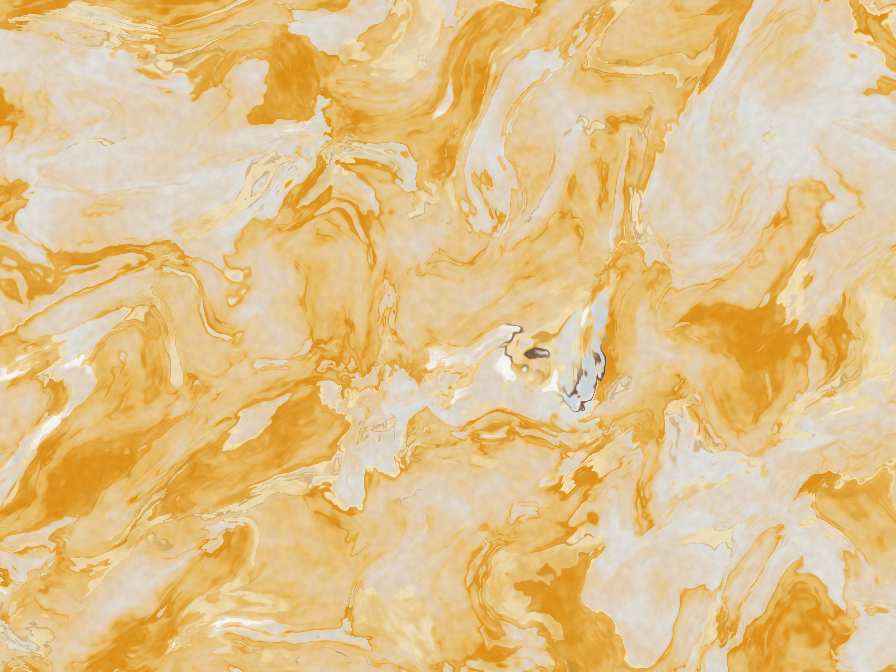
Write a Shadertoy shader that draws this texture.

```glsl
vec2 gradientAt(vec2 cell) {
    float angle = 6.2832 * fract(sin(dot(cell, vec2(127.1, 311.7))) * 43758.55);
    return vec2(cos(angle), sin(angle));
}

float gradientNoise(vec2 p) {
    vec2 cell = floor(p), f = fract(p);
    vec2 u = f * f * f * (f * (f * 6.0 - 15.0) + 10.0);
    vec2 e = vec2(0.0, 1.0);
    float low = mix(dot(gradientAt(cell), f),
                    dot(gradientAt(cell + e.yx), f - e.yx), u.x);
    float high = mix(dot(gradientAt(cell + e.xy), f - e.xy),
                     dot(gradientAt(cell + e.yy), f - e.yy), u.x);
    return mix(low, high, u.y);
}

float fbm(vec2 p, int octaves) {
    float sum = 0.0, gain = 1.0;
    for (int i = 0; i < octaves; i++) {
        sum += gain * gradientNoise(p);
        p = mat2(1.6, -1.2, 1.2, 1.6) * p + 7.3;
        gain *= 0.53;
    }
    return sum;
}

vec2 swirl(vec2 p, int octaves) {
    return vec2(fbm(p, octaves), fbm(p + vec2(19.4, 8.7), octaves));
}

// Pale grey through beige and gold to deep ochre
vec3 stoneRamp(float t) {
    t = clamp(t, 0.0, 1.0) * 4.0;
    vec3 color = mix(vec3(0.875, 0.865, 0.84), vec3(0.88, 0.81, 0.72), clamp(t, 0.0, 1.0));
    color = mix(color, vec3(0.90, 0.78, 0.57), clamp(t - 1.0, 0.0, 1.0));
    color = mix(color, vec3(0.90, 0.72, 0.37), clamp(t - 2.0, 0.0, 1.0));
    return mix(color, vec3(0.86, 0.57, 0.11), clamp(t - 3.0, 0.0, 1.0));
}

void mainImage(out vec4 fragColor, in vec2 fragCoord) {
    vec2 p = fragCoord / iResolution.y;

    // Diagonal flow, folded by broad and finer swirls, then roughened
    vec2 bent = p + 0.16 * swirl(p * 1.7 + 3.0, 1);
    vec2 q = mat2(0.81, -0.59, 0.59, 0.81) * bent * vec2(3.0, 4.3);
    vec2 w = q + 0.68 * swirl(q + 11.0, 2);
    vec2 ripple = swirl(w * 2.4 + 5.0, 4);
    w += 0.22 * ripple + 0.09 * swirl(p * 17.0, 3);

    // Streaked golden ground with mottling
    float streak = fbm(w * vec2(0.8, 1.9) + 23.0, 5);
    float cloud = fbm(p * 9.0 + ripple * 0.6, 5);
    float mottle = fbm(p * 30.0 + ripple * 1.5, 3);
    float tone = 0.55 + 0.62 * streak + 0.28 * cloud + 0.14 * mottle;

    // Large and small pale pools with ochre rims
    float pool = fbm(w * 0.8 + 41.0, 6) - 0.07;
    float fleck = fbm(w * 1.9 + 67.0, 5) - 0.30;
    float inside = max(smoothstep(0.0, 0.05, pool), smoothstep(0.0, 0.06, fleck));
    float paleTone = 0.16 + 0.40 * cloud + 0.28 * streak + 0.08 * mottle;
    tone = mix(tone, paleTone, inside);
    tone += 0.48 * exp(-abs(pool + 0.02) * 15.0) + 0.34 * exp(-abs(fleck) * 16.0);

    // Sparse ochre threads, and clouding where the ochre is deepest
    float thread = exp(-abs(fbm(w * 1.3 + 131.0, 5)) * 28.0);
    tone += 0.38 * thread * smoothstep(-0.1, 0.25, cloud + 0.4 * streak);
    tone = mix(tone, 0.86 + 0.40 * cloud + 0.15 * mottle, smoothstep(0.8, 1.15, tone));
    vec3 color = stoneRamp(tone);

    // Cool translucent stains within the pools
    float stain = smoothstep(0.1, 0.5, fbm(w * 0.9 + 83.0, 3));
    color = mix(color, vec3(0.84, 0.86, 0.85), 0.6 * stain * inside);

    // Broken cream hairlines and small crusted islands
    float broken = smoothstep(0.0, 0.2, fbm(p * 5.0 + 31.0, 3));
    float hairline = 1.0 - smoothstep(0.008, 0.035, abs(pool - 0.04));
    color = mix(color, vec3(0.95, 0.88, 0.70), 0.85 * hairline * broken);
    float island = fbm(w * 2.1 + 149.0, 5) - 0.38;
    float crust = 1.0 - smoothstep(0.01, 0.05, abs(island));
    vec3 islandColor = mix(vec3(0.93, 0.86, 0.70), vec3(0.90, 0.76, 0.47),
                           smoothstep(-0.2, 0.3, cloud + 0.5 * mottle));
    color = mix(color, islandColor, 0.85 * smoothstep(0.0, 0.04, island));
    color = mix(color, vec3(0.76, 0.58, 0.28), 0.5 * crust * broken);

    // Chalky white patches with ragged borders
    float chalk = fbm(w * 0.8 + 97.0, 6) + 0.3 * ripple.x + 0.2 * cloud - 0.57;
    vec3 chalkColor = mix(vec3(0.96, 0.95, 0.94), vec3(0.88, 0.82, 0.75),
                          smoothstep(-0.1, 0.35, cloud + 0.4 * streak));
    chalkColor = mix(chalkColor, vec3(0.74, 0.81, 0.86),
                     0.6 * smoothstep(0.25, 0.5, ripple.y));
    color = mix(color, vec3(0.94, 0.85, 0.64), 0.7 * smoothstep(-0.07, -0.01, chalk));
    color = mix(color, chalkColor, smoothstep(0.0, 0.035, chalk));

    // Rare dark mineral seams beside the chalk
    float seam = 1.0 - smoothstep(0.005, 0.04, abs(chalk + 0.01));
    float seamMask = smoothstep(0.25, 0.42, fbm(p * 3.2 + 53.0, 3));
    color = mix(color, vec3(0.34, 0.24, 0.23), 0.8 * seam * seamMask);

    // Fine polished grain
    color += 0.03 * fbm(p * 70.0, 3);
    fragColor = vec4(clamp(color, 0.0, 1.0), 1.0);
}
```
